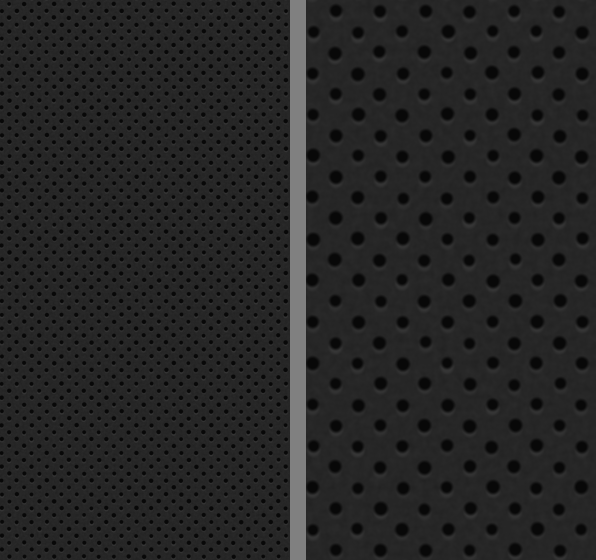
Left: the whole. Right: its middle third, enlarged.
Give the GLSL for this texture, as a Shadertoy shader.

```glsl
const float COLUMNS = 19.4;               // holes across one row
const float ROW_PITCH = 0.02382;          // lengths are in canvas widths
const vec2 FIRST_HOLE = vec2(0.0320, 0.0135); // from the top left corner
const float HOLE_RADIUS = 0.0070;
const float EDGE_SOFTNESS = 0.0026;
const float POSITION_JITTER = 0.0011;
const float RADIUS_JITTER = 0.0007;
const float RIM_DROP = 0.0046;            // downward shift of the lit rim
const float RIM_RADIUS = 0.0074;
const float GRAIN_SCALE = 105.0;
const float GRAIN_STRENGTH = 0.022;
const vec3 LEATHER = vec3(0.150);
const vec3 HOLE = vec3(0.030);
const vec3 RIM = vec3(0.205);

vec2 hash2(vec2 p) {
    vec3 q = fract(vec3(p.xyx) * vec3(0.1031, 0.1030, 0.0973));
    q += dot(q, q.yzx + 33.33);
    return fract((q.xx + q.yz) * q.zy);
}

float cornerSlope(vec2 cell, vec2 offset, vec2 local) {
    return dot(hash2(cell + offset) * 2.0 - 1.0, local - offset);
}

float gradientNoise(vec2 p) {
    vec2 cell = floor(p), f = fract(p);
    vec2 blend = f * f * f * (f * (f * 6.0 - 15.0) + 10.0);
    float low = mix(cornerSlope(cell, vec2(0, 0), f), cornerSlope(cell, vec2(1, 0), f), blend.x);
    float high = mix(cornerSlope(cell, vec2(0, 1), f), cornerSlope(cell, vec2(1, 1), f), blend.x);
    return mix(low, high, blend.y);
}

float softDisc(vec2 p, float radius, float softness) {
    return 1.0 - smoothstep(-softness, softness, length(p) - radius);
}

void mainImage(out vec4 fragColor, in vec2 fragCoord) {
    // Position measured from the top left, y pointing down
    vec2 p = vec2(fragCoord.x, iResolution.y - fragCoord.y) / iResolution.x;
    float softness = max(EDGE_SOFTNESS, 0.7 / iResolution.x);
    float columnPitch = 1.0 / COLUMNS;

    // Staggered holes, each with a lit lower rim
    float hole = 0.0, rim = 0.0;
    float nearestRow = round((p.y - FIRST_HOLE.y) / ROW_PITCH);
    for (int i = -1; i <= 1; i++) {
        float row = nearestRow + float(i);
        float startX = FIRST_HOLE.x + 0.5 * columnPitch * mod(row, 2.0);
        float column = round((p.x - startX) / columnPitch);
        vec2 id = vec2(column, row) + 100.0;
        vec2 center = vec2(startX + column * columnPitch, FIRST_HOLE.y + row * ROW_PITCH);
        center += (hash2(id) - 0.5) * 2.0 * POSITION_JITTER;
        vec2 variation = hash2(id + 57.0) - 0.5;
        float radius = HOLE_RADIUS + variation.x * 2.0 * RADIUS_JITTER;
        vec2 d = p - center;
        hole = max(hole, softDisc(d, radius, softness));
        float glow = softDisc(d - vec2(0.0, RIM_DROP), RIM_RADIUS, softness);
        rim = max(rim, glow * (0.8 + 0.6 * variation.y));
    }

    // Fine leather grain
    float grain = gradientNoise(p * GRAIN_SCALE)
                + 0.5 * gradientNoise(p * GRAIN_SCALE * 2.1 + 19.0);
    vec3 color = LEATHER + grain * GRAIN_STRENGTH;
    color = mix(color, RIM, rim);
    color = mix(color, HOLE, hole);
    fragColor = vec4(color, 1.0);
}
```
